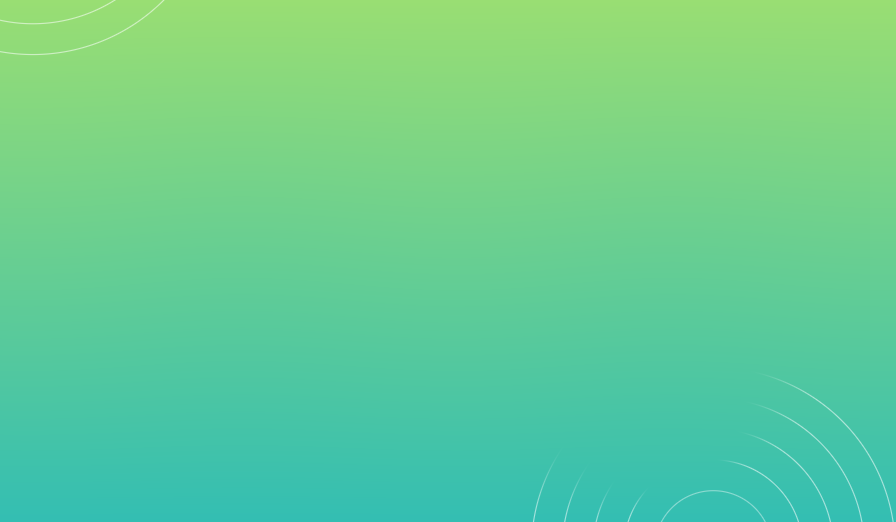
Reproduce this background procedurally as a Shadertoy shader.

```glsl
// A lime-to-teal vertical gradient with a faint wavy drift, and two sets of
// thin concentric rings at opposite corners. Rings are distance bands; the
// lower set dissolves across an angular gap. Lengths are in canvas heights.

const float PI = 3.14159265;

const vec3 TEAL = vec3(0.20, 0.745, 0.70);
const vec3 LIME = vec3(0.60, 0.87, 0.45);
const float DRIFT = 0.012;          // strength of the gradient's waviness
const float DRIFT_PERIOD = 0.48;    // in canvas widths
const float DRIFT_CREST = 0.51;

const vec2 TOP_CENTER = vec2(0.063, 1.249);      // from the left edge
const vec2 BOTTOM_CENTER = vec2(-0.350, -0.0525); // from the right edge
const float TOP_RADIUS = 0.2945;
const float BOTTOM_RADIUS = 0.1125;
const float RING_STEP = 0.059;
const int TOP_RINGS = 2;
const int BOTTOM_RINGS = 5;

const float LINE_WIDTH = 0.0022;
const float LINE_ALPHA = 0.55;
const float GAP_ANGLE = 1.95;       // middle of the gap, in radians
const float GAP_HALF = 0.57;        // half width of the gap, outer rings
const float GAP_FADE = 0.45;        // angle over which a line fades in

// Coverage of a thin circle, dimmed when thinner than one pixel
float ringLine(float dist, float radius, float pixel) {
    float width = max(LINE_WIDTH, pixel);
    float edge = 0.5 * width - abs(dist - radius);
    return clamp(0.5 + edge / pixel, 0.0, 1.0) * LINE_WIDTH / width;
}

// Vertical blend, gently shifted by a wave strongest at mid height
vec3 background(vec2 uv) {
    float wave = cos(2.0 * PI * (uv.x - DRIFT_CREST) / DRIFT_PERIOD);
    float height = uv.y + DRIFT * wave * sin(PI * uv.y);
    return mix(TEAL, LIME, clamp(height, 0.0, 1.0));
}

float topRings(vec2 p, float pixel) {
    float dist = length(p - TOP_CENTER);
    float cover = 0.0;
    for (int i = 0; i < TOP_RINGS; i++) {
        cover = max(cover, ringLine(dist, TOP_RADIUS + float(i) * RING_STEP, pixel));
    }
    return cover;
}

// The innermost ring is whole; the gap widens over the next two
float bottomRings(vec2 p, float pixel) {
    float dist = length(p);
    float fromGap = abs(atan(p.y, p.x) - GAP_ANGLE);
    fromGap = min(fromGap, 2.0 * PI - fromGap);
    float cover = 0.0;
    for (int i = 0; i < BOTTOM_RINGS; i++) {
        float k = float(i);
        float gap = GAP_HALF * min(1.0, 0.7 * k);
        float fade = i == 0 ? 0.75 : smoothstep(gap, gap + GAP_FADE, fromGap);
        float line = ringLine(dist, BOTTOM_RADIUS + k * RING_STEP, pixel);
        cover = max(cover, line * fade);
    }
    return cover;
}

void mainImage(out vec4 fragColor, in vec2 fragCoord) {
    vec2 uv = fragCoord / iResolution.xy;
    vec2 p = fragCoord / iResolution.y;
    float pixel = 1.0 / iResolution.y;
    float aspect = iResolution.x / iResolution.y;

    vec3 color = background(uv);
    float lines = max(topRings(p, pixel),
                      bottomRings(p - vec2(aspect, 0.0) - BOTTOM_CENTER, pixel));
    color = mix(color, vec3(1.0), LINE_ALPHA * lines);
    fragColor = vec4(color, 1.0);
}
```
